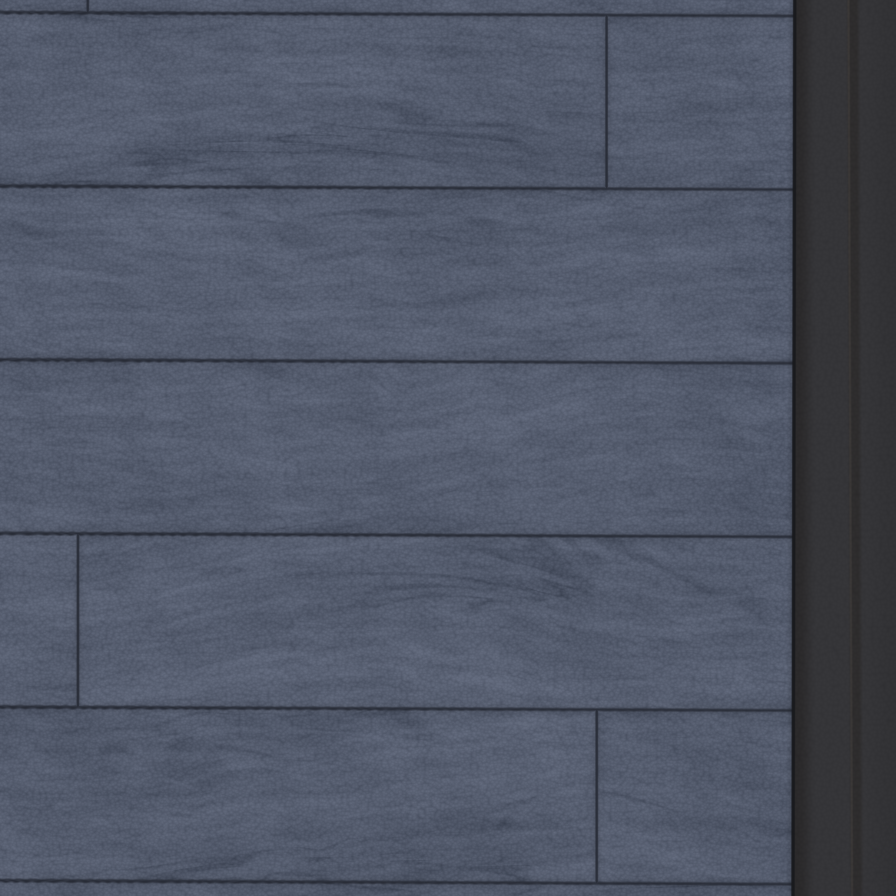
This texture is drawn by a WebGL 2 fragment shader. Its source:

```glsl
#version 300 es
precision highp float;

uniform vec2 u_resolution;
out vec4 fragColor;

vec2 hash2(vec2 p) {
  vec3 q = fract(p.xyx * vec3(0.1031, 0.1030, 0.0973));
  q += dot(q, q.yzx + 33.33);
  return fract((q.xx + q.yz) * q.zy);
}

// Distance to the nearest scattered point
float cellular(vec2 p) {
  vec2 cell = floor(p);
  float nearest = 2.0;
  for (int j = -1; j <= 1; j++)
    for (int i = -1; i <= 1; i++) {
      vec2 c = cell + vec2(i, j);
      nearest = min(nearest, length(c + hash2(c + 200.0) - p));
    }
  return nearest;
}

// Layered, turned and warped sines, roughly -1 to 1
float waves(vec2 p) {
  float sum = 0.0, amp = 0.6;
  for (int i = 0; i < 5; i++) {
    p = mat2(0.8, 0.6, -0.6, 0.8) * p + 0.7 * sin(p.yx * 0.9 + float(i));
    sum += amp * sin(p.x) * cos(p.y);
    p *= 1.75;
    amp *= 0.62;
  }
  return sum;
}

// Soft-edged stroke: 1 inside half-width w
float stroke(float d, float w, float soft) {
  return 1.0 - smoothstep(w - soft, w + soft, abs(d));
}

vec3 woodColor(vec2 uv, vec2 plank) {
  vec2 rnd = hash2(plank + 50.0);
  vec2 p = uv + rnd * 9.0;

  // Grain runs along the plank, leaning and swelling slowly
  float bend = waves(p * vec2(3.0, 5.0));
  p.y += 0.018 * bend + 0.022 * sin(p.x * 5.0 + rnd.y * 6.0);
  float broad = waves(p * vec2(5.0, 22.0));
  float streaks = waves(p * vec2(13.0, 72.0) + 3.0);
  float fibres = waves(p * vec2(50.0, 210.0) + bend);

  // Broken veins, darker inside smoky areas
  float smoke = smoothstep(0.0, 0.7, waves(p * vec2(5.0, 16.0) + 7.0));
  float ridge = waves(p * vec2(7.0, 38.0) + 11.0);
  float veins = smoothstep(0.2, 0.0, abs(ridge)) * smoothstep(-0.3, 0.5, streaks + smoke - 0.2);

  float tone = 0.68 + 0.28 * broad + 0.42 * streaks + 0.4 * fibres + 0.3 * (rnd.x - 0.5);
  tone -= 0.3 * smoke + veins * (0.32 + 0.5 * smoke);
  // Pale pores and dull specks in two sizes
  tone += 0.75 * (0.5 - cellular(uv * vec2(150.0, 210.0)));
  tone += 0.95 * (0.5 - cellular(uv * vec2(270.0, 310.0) + 40.0));
  tone += 0.15 * sin(uv.x * 4.0 + 0.3) * sin(uv.y * 3.0);
  return mix(vec3(0.293, 0.322, 0.388), vec3(0.343, 0.373, 0.443), clamp(tone, -1.3, 1.9));
}

vec3 frameColor(float x, float y, float soft) {
  vec3 col = mix(vec3(0.165, 0.16, 0.165), vec3(0.205, 0.205, 0.217), smoothstep(0.891, 0.912, x));
  // Shallow groove with a warm lit edge
  float groove = 0.947 + 0.004 * (1.0 - y);
  col = mix(col, vec3(0.165, 0.157, 0.155), 0.7 * stroke(x - groove - 0.005, 0.006, 0.003));
  col = mix(col, vec3(0.25, 0.235, 0.225), 0.6 * stroke(x - groove, 0.0012, soft));
  col *= 1.0 - 0.06 * smoothstep(0.96, 1.0, x);
  return col + 0.016 * (0.5 - cellular(vec2(x, y) * 230.0));
}

void main() {
  vec2 uv = gl_FragCoord.xy / u_resolution;
  float soft = max(0.0011, 0.75 / min(u_resolution.x, u_resolution.y));

  // Slightly tilted courses with stepped end joints
  float course = (uv.y - 0.0172 + 0.0045 * uv.x) / 0.1938;
  float row = floor(course);
  float along = (uv.x - 0.666 + 0.579 * row) / 2.327;
  vec3 col = woodColor(uv, vec2(row, floor(along)));

  // Soft seams, uneven in depth and heavier on the left
  float seam = (fract(course + 0.5) - 0.5) * 0.1938;
  float ragged = sin(uv.x * 430.0 + 2.0 * sin(uv.x * 61.0 + row));
  seam += 0.0004 * ragged * (1.0 - uv.x);
  float joint = (fract(along + 0.5) - 0.5) * 2.327;
  col *= 1.0 - 0.15 * exp(-min(abs(seam), abs(joint)) * 280.0);
  float depth = 0.85 + 0.12 * ragged * (1.0 - uv.x);
  float gap = max(depth * stroke(seam, 0.0019 - 0.0005 * uv.x, soft * 1.4), 0.88 * stroke(joint, 0.0014, soft));
  col = mix(col, vec3(0.15, 0.165, 0.205), gap);

  // Upright frame and the dark crack beside it
  float edge = uv.x - 0.884 - 0.002 * uv.y;
  col *= 1.0 - 0.12 * smoothstep(-0.008, 0.0, edge);
  col = mix(col, frameColor(uv.x, uv.y, soft), smoothstep(-soft, soft, edge));
  col = mix(col, vec3(0.085, 0.09, 0.105), 0.85 * stroke(edge - 0.001, 0.0019, soft));

  fragColor = vec4(col, 1.0);
}
```
